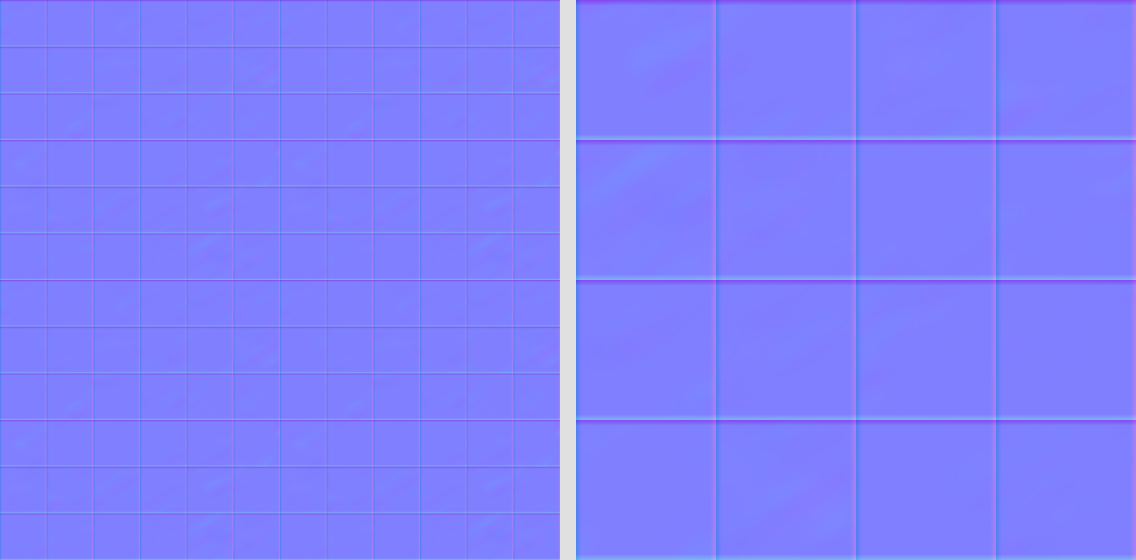
Left: the whole. Right: its middle third, enlarged.
This texture map is drawn by a Shadertoy shader. Its source:

```glsl
// Normal map of a square tile grid: bevelled edges and faint brushed unevenness.

const float TILES = 12.0;              // tiles across and down
const float WEAR_PERIOD = 6.0;         // tiles before the unevenness repeats
const float BEVEL_WIDTH = 0.041;       // in tile widths
const vec2 BEVEL_TILT = vec2(0.185, 0.2);
const float BEVEL_BLUE_LOSS = 0.31;
const float WEAR_TILT = 0.0075;
const float TILE_LEAN = 0.003;         // random lean of each whole tile
const vec2 STREAK_DIR = vec2(0.82, 0.57);
const vec2 STREAK_FREQ = vec2(1.4, 3.8); // along and across the streaks
const vec3 FLAT_NORMAL = vec3(0.5, 0.5, 1.0);
const int SAMPLES = 5;                 // per pixel side, for edge smoothing
const float FILTER_WIDTH = 1.2;        // smoothing footprint in pixels

float hash(vec2 p) {
    vec3 q = fract(p.xyx * vec3(0.1031, 0.1030, 0.0973));
    q += dot(q, q.yzx + 33.33);
    return fract((q.x + q.y) * q.z);
}

float valueNoise(vec2 p) {
    vec2 i = floor(p);
    vec2 f = fract(p);
    f = f * f * f * (f * (f * 6.0 - 15.0) + 10.0);
    float low = mix(hash(i), hash(i + vec2(1, 0)), f.x);
    float high = mix(hash(i + vec2(0, 1)), hash(i + vec2(1, 1)), f.x);
    return mix(low, high, f.y);
}

// Height of the diagonal streaks on one tile
float streakHeight(vec2 p, vec2 seed) {
    vec2 across = vec2(-STREAK_DIR.y, STREAK_DIR.x);
    vec2 q = vec2(dot(p, STREAK_DIR), dot(p, across)) * STREAK_FREQ + seed;
    return valueNoise(q) + 0.25 * valueNoise(q * 2.1 + 17.0);
}

// Red and green offset from the streaks and the lean of the tile
vec2 wearTilt(vec2 p) {
    vec2 cell = mod(floor(p), WEAR_PERIOD);
    vec2 local = fract(p);
    vec2 random = vec2(hash(cell + 3.7), hash(cell + 41.3));
    vec2 seed = random * 90.0;
    float e = 0.04;
    vec2 slope = vec2(
        streakHeight(local + vec2(e, 0), seed) - streakHeight(local - vec2(e, 0), seed),
        streakHeight(local + vec2(0, e), seed) - streakHeight(local - vec2(0, e), seed)) / (2.0 * e);
    float patches = smoothstep(0.2, 0.8, valueNoise(local * 2.0 + seed.yx));
    float strength = mix(0.3, 1.0, random.x) * patches;
    return WEAR_TILT * strength * slope + TILE_LEAN * (random.yx - 0.5);
}

// Colour offset of the bevels around a tile
vec3 bevelTilt(vec2 p) {
    vec2 local = fract(p);
    vec2 lowSide = max(1.0 - local / BEVEL_WIDTH, 0.0);
    vec2 highSide = max(1.0 - (1.0 - local) / BEVEL_WIDTH, 0.0);
    vec2 tilt = BEVEL_TILT * vec2(highSide.x - lowSide.x, lowSide.y - highSide.y);
    return vec3(tilt, -BEVEL_BLUE_LOSS * length(tilt));
}

void mainImage(out vec4 fragColor, in vec2 fragCoord) {
    vec2 scale = TILES / iResolution.xy;

    // Average the narrow bevels over the pixel
    vec3 bevel = vec3(0.0);
    for (int y = 0; y < SAMPLES; y++) {
        for (int x = 0; x < SAMPLES; x++) {
            vec2 jitter = (vec2(x, y) + 0.5) / float(SAMPLES) - 0.5;
            bevel += bevelTilt((fragCoord + jitter * FILTER_WIDTH) * scale);
        }
    }
    bevel /= float(SAMPLES * SAMPLES);

    vec3 color = FLAT_NORMAL + bevel;
    color.rg += wearTilt(fragCoord * scale);
    fragColor = vec4(clamp(color, 0.0, 1.0), 1.0);
}
```
